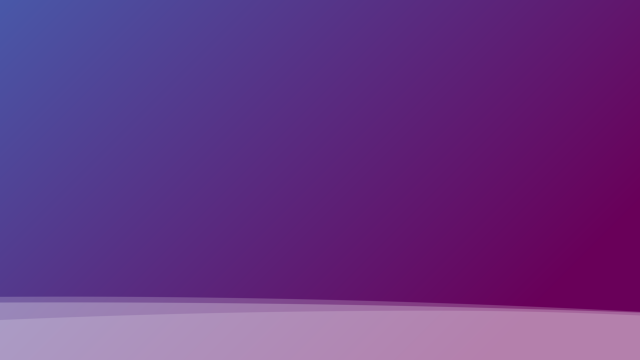
Reproduce this background procedurally as a Shadertoy shader.

```glsl
// Diagonal blue-to-magenta gradient above three translucent, gently curved hills.

#define SKY_START vec3(0.285, 0.345, 0.660)
#define SKY_END   vec3(0.410, 0.000, 0.350)
#define SKY_REACH 0.84
#define MIST      vec3(1.0)
#define BACK_OPACITY  0.20
#define MID_OPACITY   0.25
#define FRONT_OPACITY 0.17

// Parabolic crest: u runs 0..1 across, height is a share of the canvas height.
float crest(float u, float peakX, float peakHeight, float bend) {
    float d = u - peakX;
    return peakHeight - bend * d * d;
}

// Lays a pale veil below the crest, with a smooth edge about one pixel wide.
vec3 addHill(vec3 color, float y, float height, float opacity) {
    float soft = 0.75 / iResolution.y;
    float cover = 1.0 - smoothstep(height - soft, height + soft, y);
    return mix(color, MIST, cover * opacity);
}

void mainImage(out vec4 fragColor, in vec2 fragCoord) {
    vec2 uv = fragCoord / iResolution.xy;
    float aspect = iResolution.x / iResolution.y;

    // Sky: 45 degree gradient from the upper left to the lower right
    float along = (uv.x * aspect + 1.0 - uv.y) / (aspect + 1.0);
    vec3 color = mix(SKY_START, SKY_END, clamp(along / SKY_REACH, 0.0, 1.0));

    // Hills, back to front; the front one falls faster past its peak
    float backHill = crest(uv.x, 0.10, 0.176, 0.052);
    float midHill = crest(uv.x, 0.10, 0.160, 0.035);
    float frontBend = uv.x < 0.68 ? 0.056 : 0.130;
    float frontHill = crest(uv.x, 0.68, 0.137, frontBend);

    color = addHill(color, uv.y, backHill, BACK_OPACITY);
    color = addHill(color, uv.y, midHill, MID_OPACITY);
    color = addHill(color, uv.y, frontHill, FRONT_OPACITY);

    fragColor = vec4(color, 1.0);
}
```
